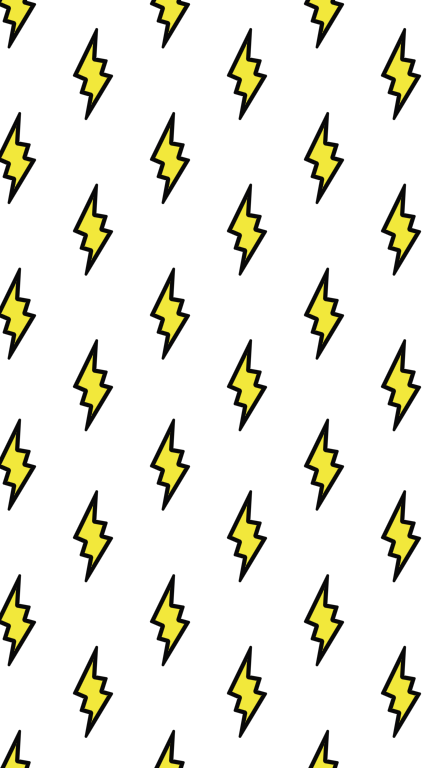
Reproduce this pattern procedurally as a Shadertoy shader.

```glsl
// Staggered columns of yellow lightning bolts with heavy black outlines on white.

// Lengths are in units of 1/768 of the canvas height
#define CANVAS_HEIGHT 768.0
#define COLUMN_PITCH 77.0
#define ROW_PITCH 155.6
#define FIRST_BOLT vec2(16.0, 158.7)
#define STAGGER 84.0
#define SEAM_Y 425.0
#define SEAM_SLIP 4.6
#define CORNER_RADIUS 1.35
#define FILL_INSET 2.9
#define PAPER vec3(1.0)
#define INK vec3(0.03)
#define YELLOW vec3(0.95, 0.91, 0.23)

const int CORNERS = 10;

// Bolt corners around its centre, clockwise from the top tip, y down
const vec2 BOLT[CORNERS] = vec2[CORNERS](
    vec2(3.7, -45.3), vec2(2.0, -16.0), vec2(13.3, -14.0), vec2(9.3, -1.3),
    vec2(18.7, 1.3), vec2(-7.0, 44.0), vec2(-2.7, 20.7), vec2(-12.0, 18.0),
    vec2(-8.0, 5.3), vec2(-18.7, 0.7));

// Signed distance to the bolt polygon, negative inside
float boltDistance(vec2 p) {
    float nearest = dot(p - BOLT[0], p - BOLT[0]);
    float side = 1.0;
    for (int i = 0, j = CORNERS - 1; i < CORNERS; j = i, i++) {
        vec2 edge = BOLT[j] - BOLT[i];
        vec2 toPoint = p - BOLT[i];
        vec2 gap = toPoint - edge * clamp(dot(toPoint, edge) / dot(edge, edge), 0.0, 1.0);
        nearest = min(nearest, dot(gap, gap));
        // Flip the sign at every edge crossed by a horizontal ray
        bvec3 crossing = bvec3(p.y >= BOLT[i].y, p.y < BOLT[j].y,
                               edge.x * toPoint.y > edge.y * toPoint.x);
        if (all(crossing) || all(not(crossing))) side = -side;
    }
    return side * sqrt(nearest);
}

// Offset from the bolt of the cell that holds p
vec2 boltOffset(vec2 p) {
    float column = floor((p.x - FIRST_BOLT.x) / COLUMN_PITCH + 0.5);
    float startY = FIRST_BOLT.y - STAGGER * mod(column, 2.0);
    float row = floor((p.y - startY) / ROW_PITCH + 0.5);
    vec2 centre = vec2(FIRST_BOLT.x + column * COLUMN_PITCH, startY + row * ROW_PITCH);
    // Bolts below the seam sit slightly higher
    centre.y -= SEAM_SLIP * step(SEAM_Y, centre.y);
    return p - centre;
}

// Soft coverage of the region where the distance is negative
float coverage(float distance, float pixel) {
    return 1.0 - smoothstep(-0.75 * pixel, 0.75 * pixel, distance);
}

void mainImage(out vec4 fragColor, in vec2 fragCoord) {
    float pixel = CANVAS_HEIGHT / iResolution.y;
    vec2 p = vec2(fragCoord.x, iResolution.y - fragCoord.y) * pixel;
    float d = boltDistance(boltOffset(p));

    // Rounded black silhouette, then the inset fill
    vec3 color = mix(PAPER, INK, coverage(d - CORNER_RADIUS, pixel));
    color = mix(color, YELLOW, coverage(d + FILL_INSET, pixel));
    fragColor = vec4(color, 1.0);
}
```
